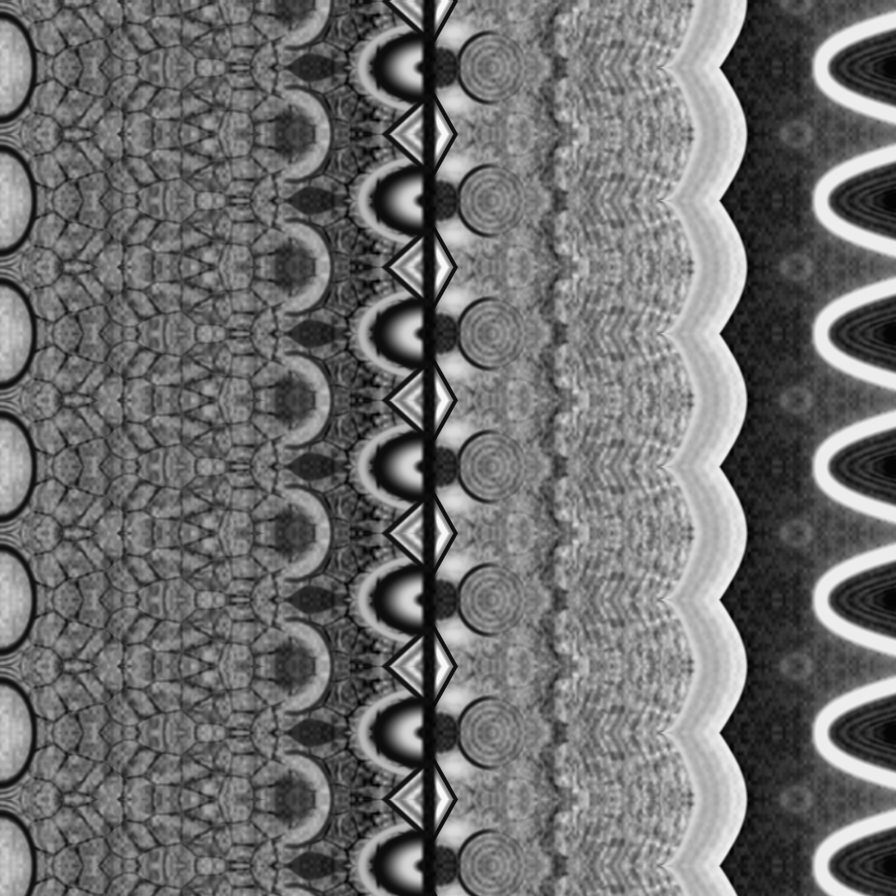
Reproduce this pattern procedurally as a Shadertoy shader.

```glsl
// Grey mineral strata: vertical bands of domes, diamonds, scallops and horns.
// Rows are mirrored by folding the height, so one half row of distance shapes
// and folded noise builds every repeat.

const float PI = 3.14159265;
const float HALF_ROWS = 13.47;  // half rows over the canvas height
const float FIRST_ROW = 1.018;  // first dome row below the top edge

float hash(vec2 p) {
    return fract(sin(dot(p, vec2(127.1, 311.7))) * 43758.5453);
}

float noise(vec2 p) {
    vec2 i = floor(p), f = fract(p);
    f = f * f * (3.0 - 2.0 * f);
    return mix(mix(hash(i), hash(i + vec2(1, 0)), f.x),
               mix(hash(i + vec2(0, 1)), hash(i + vec2(1, 1)), f.x), f.y);
}

float fbm(vec2 p) {
    float sum = 0.0, amp = 0.5;
    for (int i = 0; i < 4; i++) {
        sum += amp * noise(p);
        p = p * 2.03 + 7.1;
        amp *= 0.5;
    }
    return sum;
}

// Dark seams between scattered cells
float crackle(vec2 p) {
    float near = 9.0, next = 9.0;
    for (int k = 0; k < 9; k++) {
        vec2 cell = floor(p) + vec2(k % 3 - 1, k / 3 - 1);
        float d = length(cell + vec2(hash(cell), hash(cell + 31.7)) - p);
        next = min(next, max(near, d));
        near = min(near, d);
    }
    return 1.0 - smoothstep(0.0, 0.22, next - near);
}

// Coverage where d is positive, and of a line around d = 0
float fill(float d, float soft) { return smoothstep(-soft, soft, d); }

float line(float d, float width, float soft) { return fill(width - abs(d), soft); }

float oval(vec2 p, vec2 centre, vec2 radii) { return length((p - centre) / radii); }

// Signed depth inside a horn opening to the right
float horn(vec2 p, float tip, float spread, float power) {
    float k = p.y / spread;
    float slope = power / spread * pow(k, power - 1.0);
    return (p.x - tip - pow(k, power)) / sqrt(1.0 + slope * slope);
}

// Grainy stone with cells on the left and wavy layers on the right
float stone(vec2 p, float wave, float grain) {
    float right = smoothstep(6.0, 7.5, p.x);
    float layers = sin(42.0 * (p.x - 0.32 * wave) + 5.0 * fbm(p * 2.5));
    float tone = mix(0.46, 0.52, right) + 0.36 * grain;
    tone += 0.07 * sin(34.0 * fbm(p * vec2(1.9, 1.6)));
    tone -= 0.2 * crackle(p * vec2(2.3, 2.6)) * (1.0 - 0.75 * right);
    tone += 0.06 * layers * smoothstep(7.8, 9.2, p.x);
    float seam = p.x - 8.3 - 0.14 * cos(2.0 * PI * p.y) - 0.2 * (noise(p * 5.0) - 0.5);
    tone += 0.14 * line(seam - 0.25, 0.07, 0.07) - 0.2 * line(seam, 0.12, 0.1);
    return tone + 0.12 * smoothstep(9.0, 10.3, p.x);
}

// Left scallops, crescents and arrowheads
float leftShapes(float tone, vec2 p, float grain, float aa) {
    float lobe = oval(p, vec2(0), vec2(0.49, 0.74));
    tone = mix(tone, 0.45 + 0.2 * sin(50.0 * lobe), 0.7 * line(p.x, 0.25, 0.1));
    tone = mix(tone, 0.77 - 0.25 * lobe * lobe + 0.25 * grain, fill(1.0 - lobe, 0.06));
    tone = mix(tone, 0.06, line(lobe - 1.06, 0.08, 0.07));
    tone -= 0.15 * line(p.x - 5.25, 0.4, 0.13);
    float arc = oval(p, vec2(4.4, 1), vec2(0.57, 0.68));
    float side = fill(p.x - 4.3, 0.15);
    tone = mix(tone, 0.65 + 0.25 * grain, side * line(arc - 0.82, 0.17, 0.07));
    tone = mix(tone, 0.14, 0.8 * side * line(arc - 1.05, 0.05, 0.05));
    tone = mix(tone, 0.2 + 0.2 * grain, 0.85 * fill(0.5 - arc, 0.15));
    float girth = 0.21 * smoothstep(4.2, 4.65, p.x) * (1.0 - 0.55 * smoothstep(4.7, 5.1, p.x));
    float arrow = fill(girth - p.y, aa + 0.02) * line(p.x - 4.7, 0.45, 0.06);
    return mix(tone, 0.15 + 0.2 * grain, arrow);
}

// Domes, diamonds and flares on either side of the dark spine
float spine(float tone, vec2 p, float grain, float aa) {
    float left = fill(6.42 - p.x, aa), right = 1.0 - left, e = 1.0 - p.y;
    float dome = oval(p, vec2(6.4, 0), vec2(0.8, 0.53));
    tone += left * 0.13 * sin(24.0 * dome) * (1.0 - smoothstep(1.2, 2.0, dome));
    tone = mix(tone, 0.72, left * line(dome - 1.2, 0.1, 0.08));
    float tip = p.x - 5.8 - 1.1 * e;
    tone = mix(tone, 0.66 + 0.2 * sin(23.0 * tip) + 0.2 * grain, left * fill(tip, aa));
    tone = mix(tone, 0.07, left * line(tip, 0.06, aa + 0.02));
    float shine = smoothstep(0.1, 0.28, dome) * (1.0 - smoothstep(0.35, 0.88, dome));
    tone = mix(tone, 0.05 + 0.78 * shine, left * fill(1.0 - dome, 0.05));

    float flare = oval(p, vec2(6.82, 0.52), vec2(0.34, 0.22));
    tone = mix(tone, 0.86, right * exp(-flare * flare));
    float disc = oval(p, vec2(7.4, 0), vec2(0.52, 0.53));
    tone = mix(tone, 0.48 + 0.3 * grain + 0.05 * sin(30.0 * disc), fill(1.0 - disc, 0.05));
    tone = mix(tone, 0.08, line(disc - 1.0, 0.06, 0.06) * fill(7.4 - p.x, 0.2));
    float chevron = 6.85 - p.x - 0.56 * e;
    tone = mix(tone, 0.85 - 0.3 * sin(30.0 * chevron), right * fill(chevron, aa));
    tone = mix(tone, 0.06, right * line(chevron, 0.035, aa));
    float knob = oval(p, vec2(6.6, 0), vec2(0.32, 0.3));
    tone = mix(tone, 0.12 + 0.3 * grain, right * fill(1.0 - knob, 0.15));
    return mix(tone, 0.05 + 0.1 * grain, line(p.x - 6.45, 0.1, aa + 0.03));
}

// Pale scalloped ribbon, dark field and white horns
float rightBands(float tone, vec2 p, float wave, float grain, float aa) {
    float start = p.x - 9.95 - 0.55 * sqrt(p.y), edge = 10.82 + 0.41 * wave - p.x;
    float ribbon = 0.9 - 0.2 * smoothstep(0.05, 0.5, edge) + 0.025 * sin(38.0 * edge);
    tone = mix(tone, ribbon + 0.1 * grain, fill(start, 0.06));
    tone = mix(tone, 0.87, 0.8 * line(start, 0.05, 0.05));
    float knot = oval(p, vec2(11.98, 1), vec2(0.24, 0.2));
    float field = 0.13 + 0.22 * grain + 0.14 * smoothstep(11.1, 12.2, p.x) * p.y;
    field += 0.14 * line(knot - 0.8, 0.25, 0.2) - 0.08 * exp(9.0 * min(edge, 0.0));
    tone = mix(tone, field, fill(-edge, aa + 0.015));
    float outer = horn(p, 12.23, 0.78, 2.5), inner = horn(p, 12.46, 0.58, 2.08);
    tone += 0.25 * exp(7.0 * min(outer, 0.0)) * fill(p.x - 12.1, 0.12);
    tone = mix(tone, 0.93, fill(outer, 0.05));
    float core = 0.17 + 0.06 * sin(34.0 * inner) + 0.15 * grain;
    core *= smoothstep(0.05, 0.3, length(p - vec2(13.42, 0)));
    return mix(tone, core, fill(inner, 0.05));
}

void mainImage(out vec4 fragColor, in vec2 fragCoord) {
    vec2 uv = fragCoord / iResolution.xy;
    float depth = (1.0 - uv.y) * HALF_ROWS - FIRST_ROW;
    vec2 p = vec2(uv.x * HALF_ROWS, abs(mod(depth + 1.0, 2.0) - 1.0));
    float aa = HALF_ROWS / iResolution.y, wave = sin(0.5 * PI * p.y);
    float grain = 0.6 * noise(p * vec2(19, 16)) + 0.4 * noise(p * 9.0 + 40.0) - 0.5;
    float tone = leftShapes(stone(p, wave, grain), p, grain, aa);
    tone = rightBands(spine(tone, p, grain, aa), p, wave, grain, aa);
    fragColor = vec4(vec3(clamp(tone, 0.02, 0.97)), 1.0);
}
```
